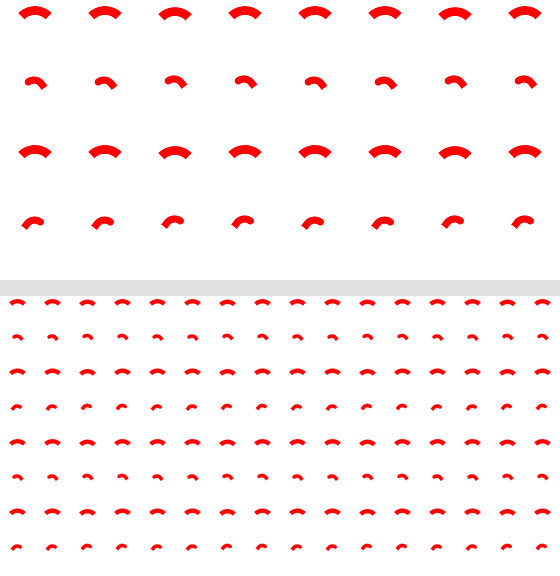
Top: one tile. Bottom: repeated 2 by 2.
This pattern is drawn by a Shadertoy shader. Its source:

```glsl
// Red arches on white: wide arches alternate by row with small hooks that flip sides.
#define GRID vec2(8.0, 4.0)
#define INK vec3(1.0, 0.0, 0.01)
#define PAPER vec3(1.0)
#define ARCH_RADIUS 0.276
#define ARCH_HALF_WIDTH 0.0625
#define ARCH_ANGLE 0.785
#define HOOK_RADIUS 0.135
#define HOOK_HALF_WIDTH 0.051
#define HOOK_ANGLE 0.908
#define HOOK_TAIL 0.073
#define HOOK_ROUND_ANGLE 0.646
#define STEP 0.0156

// Arc over the top of a circle: square end with a straight tail on the right, round end on the left.
float sdStroke(vec2 p, float radius, float halfWidth, float angle, float tail, float roundAngle) {
    vec2 tangent = vec2(cos(angle), -sin(angle));
    vec2 normal = vec2(sin(angle), cos(angle));
    float along = dot(p, tangent);
    float across = along > 0.0 ? dot(p, normal) - radius : length(p) - radius;
    float d = abs(across);

    vec2 roundEnd = vec2(-sin(roundAngle), cos(roundAngle));
    bool pastRoundEnd = dot(p, vec2(-roundEnd.y, roundEnd.x)) > 0.0;
    if (along <= 0.0 && pastRoundEnd) d = length(p - radius * roundEnd);

    return max(d - halfWidth, along - tail);
}

// Wide symmetric arch with square ends.
float sdArch(vec2 p) {
    return sdStroke(vec2(abs(p.x), p.y), ARCH_RADIUS, ARCH_HALF_WIDTH, ARCH_ANGLE, 0.0, ARCH_ANGLE);
}

// Small lopsided hook.
float sdHook(vec2 p) {
    return sdStroke(p, HOOK_RADIUS, HOOK_HALF_WIDTH, HOOK_ANGLE, HOOK_TAIL, HOOK_ROUND_ANGLE);
}

void mainImage(out vec4 fragColor, in vec2 fragCoord) {
    vec2 uv = fragCoord / iResolution.xy * GRID;
    vec2 cell = mod(floor(uv), GRID);
    vec2 p = fract(uv) - 0.5;
    float phase = mod(cell.x, 4.0);
    float d;

    if (mod(cell.y, 2.0) > 0.5) {
        // Arches: upper row sits a step lower, and so does every fourth column.
        float drop = step(2.5, cell.y) + (phase == 2.0 ? 1.0 : 0.0);
        d = sdArch(p - vec2(0.0, 0.089 - STEP * drop));
    } else {
        // Hooks: bottom row is mirrored, column pairs alternate in height.
        float side = cell.y < 0.5 ? -1.0 : 1.0;
        p.x = (p.x + 0.0104) * side;
        d = sdHook(p - vec2(-0.005, 0.221 + STEP * step(1.5, phase)));
    }

    // Edge smoothing about one pixel wide
    float pixel = GRID.y / iResolution.y;
    float ink = 1.0 - smoothstep(-0.5 * pixel, 0.5 * pixel, d);
    fragColor = vec4(mix(PAPER, INK, ink), 1.0);
}
```
